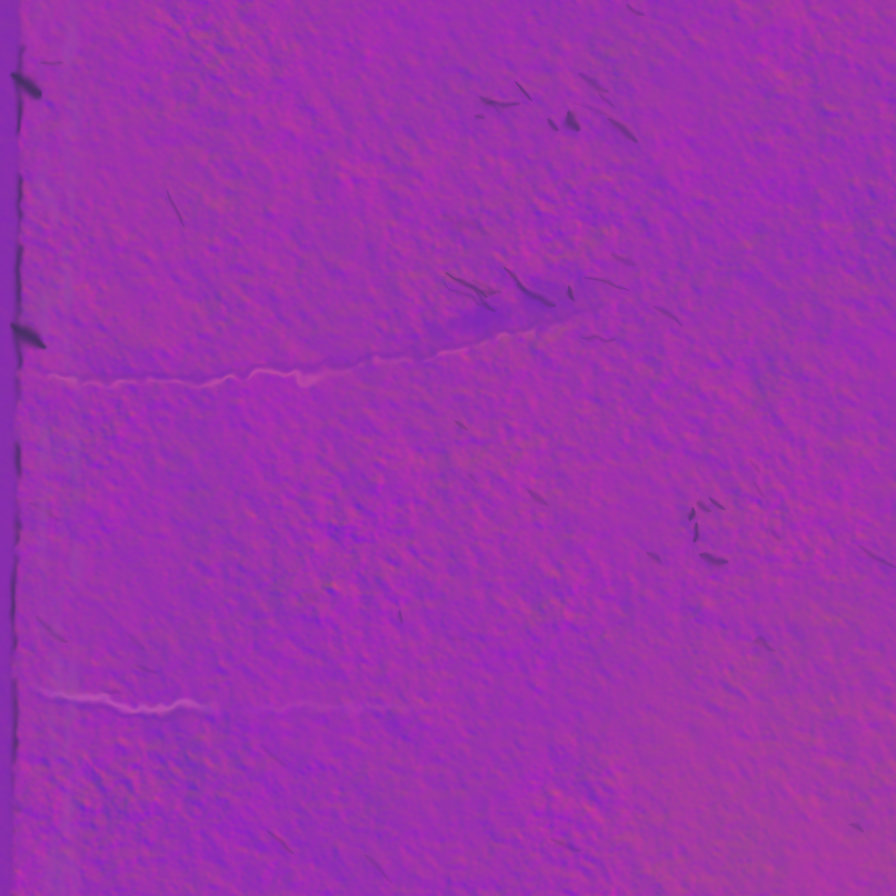
Write a WebGL 2 fragment shader that draws this texture map.

```glsl
#version 300 es
precision highp float;
// Draws a worn magenta-violet sheet with fine relief, creases, chips and a dark left seam.
uniform vec2 u_resolution;
out vec4 outColor;

vec3 hash3(vec2 p) {
  vec3 q = vec3(dot(p, vec2(127.1, 311.7)), dot(p, vec2(269.5, 183.3)), dot(p, vec2(419.2, 371.9)));
  return fract(sin(q) * 43758.545);
}

// Cellular noise: one smooth signed bump per jittered cell
float bumps(vec2 p) {
  vec2 cell = floor(p);
  float sum = 0.0;
  for (int j = -1; j <= 1; j++)
    for (int i = -1; i <= 1; i++) {
      vec2 id = cell + vec2(i, j);
      vec3 h = hash3(id);
      vec2 d = p - id - h.xy;
      float w = max(0.0, 1.0 - dot(d, d));
      sum += (h.z * 2.0 - 1.0) * w * w * w;
    }
  return sum;
}

// Fine wrinkles, slightly stretched along the falling diagonal
float relief(vec2 p) {
  vec2 q = mat2(0.62, 0.6, -0.5, 0.75) * p;
  return 0.3 * bumps(p * 21.0) / 21.0
       + 0.5 * bumps(q * 52.0 + 7.0) / 52.0
       + 0.75 * bumps(q * 98.0 + 31.0) / 98.0
       + 0.5 * bumps(p * 150.0 + 11.0) / 150.0;
}

// Soft stroke that tapers to both ends
float stroke(vec2 p, vec2 axis, float width) {
  float t = clamp(dot(p, axis) / dot(axis, axis), -1.0, 1.0);
  float d = length(p - axis * t) / (width * (1.0 - 0.65 * t * t));
  return exp(-d * d);
}

// Band that fades in after a and out before b
float span(float x, float a, float b, float soft) {
  return smoothstep(a, a + soft, x) * (1.0 - smoothstep(b - soft, b, x));
}

void main() {
  vec2 uv = gl_FragCoord.xy / u_resolution;
  float broad = bumps(uv * 5.0 + 3.0);
  float patches = bumps(uv * 13.0 + 19.0);
  float ragged = bumps(uv * 38.0);
  float fine = bumps(uv * 85.0 + 23.0);
  vec2 warped = uv + 0.005 * vec2(ragged, bumps(uv * 42.0 + 50.0)) + 0.004 * vec2(-fine, fine);

  // Relief slopes tint the sheet: across shifts red, upward shifts green against blue
  float e = 0.0012;
  float h = relief(uv);
  vec2 slope = (vec2(relief(uv + vec2(e, 0.0)), relief(uv + vec2(0.0, e))) - h) / e;
  slope *= 0.95 + 0.4 * bumps(uv * 8.0 + 61.0);
  vec3 color = vec3(0.612, 0.199, 0.67);
  color += vec3(0.031, -0.004, 0.003) * slope.x + vec3(0.012, 0.017, -0.024) * slope.y;
  color += vec3(0.012, 0.006, -0.012) * broad + vec3(0.018, -0.012, 0.012) * patches;

  // Dull pink wear in the lower right, soft violet toward the lower left
  float wear = smoothstep(0.42, 0.05, length((uv - vec2(0.95, 0.07)) * vec2(1.0, 1.3)) + 0.05 * patches);
  color += wear * vec3(0.025, 0.032, -0.04);
  color += vec3(-0.01, -0.007, 0.012) * smoothstep(0.5, 0.1, length(uv - vec2(0.3, 0.12)));

  // Long rising crease with a violet hollow above its right half
  float rise = uv.x - 0.17;
  float above = uv.y - 0.572 - 0.33 * rise * rise - 0.008 * ragged - 0.004 * fine - 0.003 * sin(uv.x * 47.0);
  float along = span(uv.x, 0.02, 0.7, 0.06);
  float hollow = span(uv.x, 0.42, 0.7, 0.12) * span(above, 0.0, 0.055, 0.02);
  color = mix(color, vec3(0.48, 0.15, 0.71), 0.7 * hollow * clamp(0.75 + 0.8 * ragged + 0.4 * fine, 0.0, 1.0));
  float ridge = along * clamp(0.5 + 0.5 * patches + 0.7 * fine, 0.0, 0.9);
  color = mix(color, vec3(0.73, 0.29, 0.66), ridge * exp(-pow(above / 0.0034, 2.0)));
  color = mix(color, vec3(0.5, 0.17, 0.66), 0.5 * along * exp(-pow((above - 0.007) / 0.004, 2.0)) * step(0.0, above));
  float foot = span(uv.x, 0.5, 0.72, 0.08) * exp(-pow((above + 0.008) / 0.007, 2.0));
  color = mix(color, vec3(0.65, 0.29, 0.56), foot * clamp(0.4 + 0.8 * fine, 0.0, 0.8));

  // Short pale crease low on the left, with a faint tail
  float dip = uv.x - 0.2;
  float low = uv.y - 0.21 - 0.9 * dip * dip * step(dip, 0.0) - 0.005 * ragged - 0.004 * fine;
  float pale = span(uv.x, 0.02, 0.26, 0.06) + 0.25 * span(uv.x, 0.25, 0.49, 0.05);
  color = mix(color, vec3(0.76, 0.36, 0.73), 0.65 * pale * exp(-pow(low / 0.0045, 2.0)));
  color = mix(color, vec3(0.45, 0.16, 0.68), 0.45 * pale * exp(-pow((low + 0.009) / 0.004, 2.0)));

  // Scattered chips: half gather around three worn spots
  for (int i = 0; i < 54; i++) {
    vec3 a = hash3(vec2(i, 4.0));
    vec3 b = hash3(vec2(i, 9.0));
    int kind = i % 6;
    vec2 center = a.xy;
    if (kind == 0) center = vec2(0.61, 0.9) + (a.xy - 0.5) * vec2(0.2, 0.1);
    else if (kind == 1) center = vec2(0.57, 0.67) + (a.xy - 0.5) * vec2(0.24, 0.05);
    else if (kind == 2) center = vec2(0.8, 0.44) + (a.xy - 0.5) * vec2(0.14, 0.14);
    float angle = -0.5 + 0.8 * (b.x - 0.5) - step(0.85, b.y) * 0.8;
    vec2 axis = vec2(cos(angle), sin(angle)) * mix(0.008, 0.026, a.z * a.z);
    float width = mix(0.0024, 0.006, b.z * b.z);
    float strength = mix(0.2, 0.8, b.y) * (kind < 3 ? 1.0 : 0.6);
    vec2 p = warped - center;
    color = mix(color, vec3(0.5, 0.17, 0.69), 0.4 * strength * stroke(p + vec2(0.002, 0.007), axis, width * 2.0));
    color = mix(color, vec3(0.7, 0.27, 0.61), 0.45 * strength * stroke(p - vec2(0.003, 0.006), axis, width));
    color = mix(color, vec3(0.34, 0.19, 0.46), strength * stroke(p, axis, width));
  }

  // Faint grey rubbing beside the seam
  float streak = bumps(vec2(uv.x * 90.0, uv.y * 22.0)) + 0.5 * fine;
  color = mix(color, vec3(0.6, 0.31, 0.67), span(uv.x, 0.025, 0.105, 0.03) * clamp(0.12 + 0.35 * streak, 0.0, 0.45));

  // Violet margin, broken dark seam and two torn notches
  float seam = uv.x - 0.014 - 0.009 * uv.y - 0.004 * ragged - 0.002 * fine;
  color = mix(color, vec3(0.5, 0.17, 0.68), 0.7 * smoothstep(0.003, -0.004, seam));
  float broken = clamp(0.5 + 0.8 * bumps(vec2(3.0, uv.y * 24.0)) + 0.4 * fine, 0.1, 0.9);
  color = mix(color, vec3(0.33, 0.18, 0.46), broken * exp(-pow(seam / 0.0042, 2.0)));
  for (int i = 0; i < 2; i++) {
    vec2 p = warped - vec2(0.029, 0.625 + 0.28 * float(i));
    color = mix(color, vec3(0.27, 0.18, 0.39), 0.9 * stroke(p, vec2(0.018, -0.012), 0.009));
  }

  outColor = vec4(clamp(color, 0.0, 1.0), 1.0);
}
```
